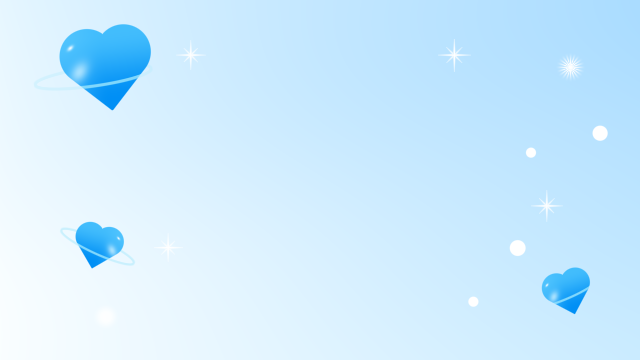
Reproduce this background procedurally as a Shadertoy shader.

```glsl
// Pale blue sky with three glossy ringed hearts, thin sparkles and white dots.
// Hearts and rings are distance functions; the sky blends four corner tints
// with layered sines. Lengths are in canvas heights, origin at lower left.

float pixel() { return 1.0 / iResolution.y; }

// Antialiased coverage of a signed distance
float cover(float d) { return smoothstep(0.75, -0.75, d / pixel()); }

// Express v in axes turned counter-clockwise by angle a
vec2 turn(vec2 v, float a) {
    return vec2(cos(a) * v.x + sin(a) * v.y, cos(a) * v.y - sin(a) * v.x);
}

// Unit heart: tip at the origin, notch at (0, 1)
float heartDistance(vec2 p) {
    p.x = abs(p.x);
    if (p.x + p.y > 1.0) return length(p - vec2(0.25, 0.75)) - 0.3536;
    float edge = min(length(p - vec2(0.0, 1.0)), length(p - 0.5 * max(p.x + p.y, 0.0)));
    return edge * sign(p.x - p.y);
}

float ellipseDistance(vec2 p, vec2 radii) {
    float k = length(p / radii);
    return (k - 1.0) * k / max(length(p / (radii * radii)), 1e-4);
}

vec3 sky(vec2 uv) {
    float x = pow(uv.x, 0.85);
    vec3 low = mix(vec3(0.98, 0.995, 1.0), vec3(0.80, 0.925, 1.0), x);
    vec3 high = mix(vec3(0.90, 0.965, 1.0), vec3(0.66, 0.86, 1.0), x);
    float wave = sin(uv.x * 5.0 + uv.y * 3.0) + 0.5 * sin(uv.y * 9.0 - uv.x * 4.0);
    return mix(low, high, smoothstep(-0.1, 1.05, uv.y)) + vec3(0.008, 0.003, 0.0) * wave;
}

// Glossy heart; the near half of the ring crosses it, the far half is hidden
void drawHeart(inout vec3 col, vec2 p, vec2 tip, float size, float tilt,
               vec2 ringCentre, vec2 ringRadii, float ringTilt, float ringFade) {
    vec2 q = turn(p - tip, tilt) / size;
    float body = cover((heartDistance(q) - 0.02) * size);
    vec2 r = turn(p - ringCentre, ringTilt);
    float band = cover(abs(ellipseDistance(r, ringRadii)) - 0.012 * size - 0.0018);
    col = mix(col, vec3(0.70, 0.92, 0.99), band * ringFade);

    vec3 blue = mix(vec3(0.0, 0.56, 0.96), vec3(0.26, 0.74, 0.99), smoothstep(0.1, 1.05, q.y));
    float side = -sign(tilt);
    blue = mix(blue, vec3(0.38, 0.80, 1.0), 0.45 * smoothstep(0.0, 0.6, q.x * side));
    vec2 glow = turn(q - vec2(side * 0.38, 0.55), side * 0.7) / vec2(0.10, 0.15);
    blue = mix(blue, vec3(0.80, 0.94, 1.0), 0.75 * exp(-dot(glow, glow)));
    vec2 glint = turn(q - vec2(side * 0.46, 0.89), side * -0.6) / vec2(0.045, 0.025);
    blue = mix(blue, vec3(1.0), 0.9 * exp(-dot(glint, glint)));
    blue = mix(blue, vec3(0.55, 0.87, 0.99), band * step(r.y, 0.0) * 0.9);
    col = mix(col, blue, body);
}

// Tapered spike along both axes
float cross4(vec2 p, float reach) {
    p = abs(p);
    vec2 thin = 0.0032 * (1.0 - p.yx / reach);
    vec2 ray = smoothstep(vec2(pixel()), vec2(-pixel()), p - thin) * step(p.yx, vec2(reach));
    return max(ray.x, ray.y);
}

float sparkle(vec2 p, float reach) {
    float rays = max(cross4(p, reach), 0.8 * cross4(turn(p, 0.7854), reach * 0.68));
    return max(rays, exp(-dot(p, p) / 0.00005));
}

void mainImage(out vec4 fragColor, in vec2 fragCoord) {
    vec2 p = fragCoord / iResolution.y;
    vec3 col = sky(fragCoord / iResolution.xy);

    drawHeart(col, p, vec2(0.312, 0.698), 0.204, 0.13,
              vec2(0.259, 0.787), vec2(0.162, 0.026), 0.14, 0.35);
    drawHeart(col, p, vec2(0.256, 0.257), 0.109, -0.26,
              vec2(0.271, 0.315), vec2(0.110, 0.020), -0.43, 0.6);
    drawHeart(col, p, vec2(1.596, 0.130), 0.109, 0.30,
              vec2(1.569, 0.185), vec2(0.092, 0.016), 0.40, 0.0);

    // Eight-pointed sparkles: centre, reach
    vec3 stars[4] = vec3[4](vec3(0.530, 0.847, 0.041), vec3(1.262, 0.847, 0.046),
                            vec3(1.519, 0.428, 0.044), vec3(0.467, 0.312, 0.040));
    // Round dots: centre, radius
    vec3 dots[4] = vec3[4](vec3(1.667, 0.630, 0.021), vec3(1.475, 0.576, 0.014),
                           vec3(1.438, 0.311, 0.022), vec3(1.315, 0.162, 0.014));
    float white = 0.0;
    for (int i = 0; i < 4; i++) {
        white = max(white, sparkle(p - stars[i].xy, stars[i].z));
        white = max(white, cover(length(p - dots[i].xy) - dots[i].z));
    }

    // Many-rayed burst at upper right
    vec2 b = p - vec2(1.585, 0.813);
    float d = length(b);
    float rays = 0.55 + 0.45 * cos(20.0 * atan(b.y, b.x + 1e-5));
    white = max(white, max(exp(-d * d / 0.00025), rays * smoothstep(0.042, 0.010, d)));

    // Soft orb at lower left
    white = max(white, 0.9 * smoothstep(0.038, 0.008, length(p - vec2(0.294, 0.120))));

    fragColor = vec4(mix(col, vec3(1.0), white), 1.0);
}
```
